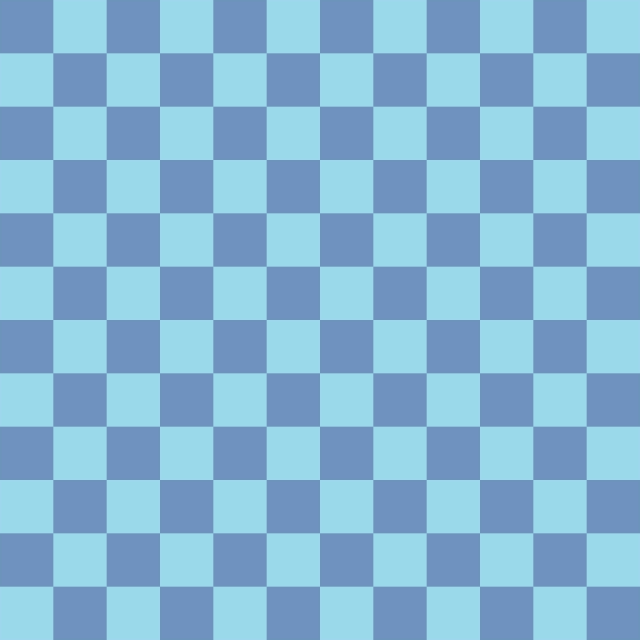
Give the GLSL for this pattern, as a Shadertoy shader.

```glsl
const float CELLS = 12.0;      // squares across and down
const float RIM_WIDTH = 0.03;  // faint border, in square widths

const vec3 LIGHT = vec3(0.602, 0.851, 0.918);
const vec3 DARK = vec3(0.437, 0.572, 0.748);
const vec3 LIGHT_RIM = vec3(0.618, 0.842, 0.930);
const vec3 DARK_RIM = vec3(0.422, 0.580, 0.732);

// Distance to the nearest grid line on each axis
vec2 gridDistance(vec2 p) {
    return 0.5 - abs(fract(p) - 0.5);
}

// +1 on light squares, -1 on dark, box filtered over one pixel
float checker(vec2 p, vec2 pixel) {
    vec2 parity = 1.0 - 2.0 * mod(floor(p), 2.0);
    vec2 wave = parity * clamp(gridDistance(p) / (0.5 * pixel), 0.0, 1.0);
    return wave.x * wave.y;
}

void mainImage(out vec4 fragColor, in vec2 fragCoord) {
    vec2 p = fragCoord / iResolution.xy * CELLS;
    vec2 pixel = CELLS / iResolution.xy;

    // Slight tint along the border of each square
    vec2 edge = gridDistance(p);
    vec2 inside = clamp((edge - RIM_WIDTH) / pixel + 0.5, 0.0, 1.0);
    float rim = 1.0 - inside.x * inside.y;

    // Alternating squares
    vec3 light = mix(LIGHT, LIGHT_RIM, rim);
    vec3 dark = mix(DARK, DARK_RIM, rim);
    vec3 color = mix(dark, light, 0.5 + 0.5 * checker(p, pixel));

    fragColor = vec4(color, 1.0);
}
```
